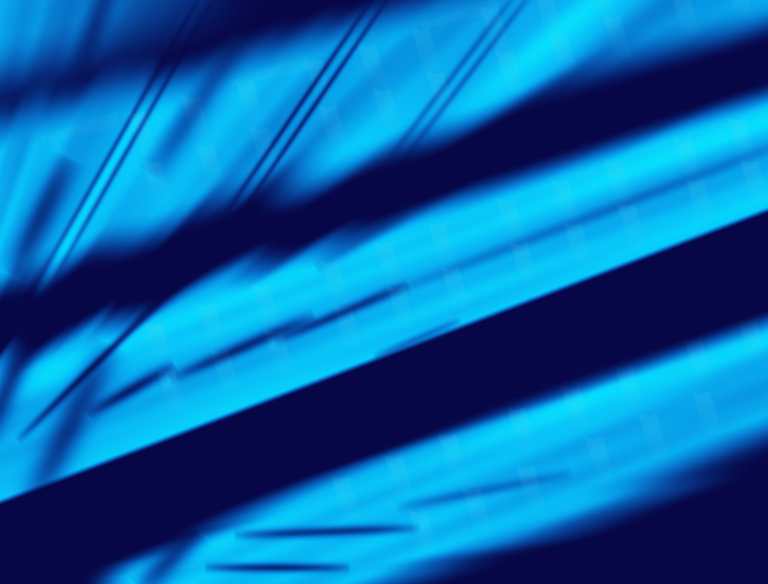
Give the GLSL for this background, as a Shadertoy shader.

```glsl
#define NAVY vec3(0.028, 0.025, 0.275)
#define SKY vec3(0.03, 0.87, 0.985)
#define PALE vec3(0.35, 0.82, 0.92)
#define RAY_POLE vec2(-0.222, -0.026)
#define RAY_FRAY 0.055
#define TILE_STEP 0.092
#define TILE_GROUP 0.302
#define TILE_HALF vec2(0.015, 0.035)
#define TILE_ALPHA 0.20

float hash(vec2 p) {
    return fract(sin(dot(p, vec2(127.1, 311.7))) * 43758.5453);
}

float noise(vec2 p) {
    vec2 i = floor(p), f = fract(p);
    f = f * f * (3.0 - 2.0 * f);
    return mix(mix(hash(i), hash(i + vec2(1, 0)), f.x),
               mix(hash(i + vec2(0, 1)), hash(i + vec2(1, 1)), f.x), f.y);
}

// Light left after a tapered dark smear from a to b
float smear(vec2 p, vec2 a, vec2 b, float width, float depth) {
    vec2 ab = b - a;
    float t = clamp(dot(p - a, ab) / dot(ab, ab), 0.0, 1.0);
    float d = length(p - a - ab * t) / width;
    return 1.0 - depth * exp(-d * d) * sqrt(4.0 * t * (1.0 - t));
}

float box(vec2 q, vec2 halfSize) {
    vec2 d = abs(q) - halfSize;
    float aa = 1.5 / iResolution.y;
    return 1.0 - smoothstep(-aa, aa, max(d.x, d.y));
}

// Leaning panes in groups of three along a slope
float tileRow(vec2 p, vec2 start, float slope, int count) {
    float sum = 0.0;
    for (int i = 0; i < count; i++) {
        float x = TILE_GROUP * float(i / 3) + TILE_STEP * float(i % 3);
        vec2 q = p - start - vec2(x, slope * x);
        q.x += 0.28 * q.y;
        q.y -= 0.3 * abs(q.x);
        sum += box(q, TILE_HALF) * (0.7 + 0.5 * q.y / TILE_HALF.y);
    }
    return sum;
}

float upperBand(vec2 p, float ray, float fray) {
    float low = p.y - 0.505 - 0.345 * p.x + fray;
    float high = p.y - 0.81 - 0.28 * p.x;
    float body = smoothstep(-0.03, 0.05, low) * (1.0 - smoothstep(-0.075, 0.03, high + fray));
    float corner = smoothstep(-0.01, 0.13, high) * (1.0 - smoothstep(0.05, 0.48, p.x));
    float light = (body + 0.85 * corner) * mix(0.5, 1.08, ray);
    // Broad shadows
    light *= smear(p, vec2(0.02, 0.53), vec2(0.12, 0.73), 0.025, 0.7);
    light *= smear(p, vec2(0.26, 0.70), vec2(0.41, 0.93), 0.022, 0.55);
    light *= smear(p, vec2(0.13, 0.86), vec2(0.20, 1.06), 0.022, 0.6);
    // Fine paired lines
    for (int i = 0; i < 2; i++) {
        vec2 shift = vec2(0.026 * float(i), 0.0);
        light *= smear(p, vec2(0.06, 0.51) + shift, vec2(0.35, 1.02) + shift, 0.005, 0.6);
        light *= smear(p, vec2(0.37, 0.61) + shift, vec2(0.65, 1.02) + shift, 0.005, 0.75);
        light *= smear(p, vec2(0.66, 0.72) + shift, vec2(0.89, 1.02) + shift, 0.006, 0.4);
    }
    return light;
}

float middleBand(vec2 p, float fray) {
    float low = p.y - 0.1398 - 0.3805 * p.x;
    float high = 0.383 + 0.385 * p.x - 0.025 * p.x * p.x - p.y;
    float body = smoothstep(-0.006, 0.008, low) * smoothstep(-0.022, 0.035, high + fray);
    float grain = noise(vec2(40.0 * low, 2.5 * p.x));
    float rim = 0.25 * exp(-max(low, 0.0) / 0.03) + 0.2 * exp(-pow((high - 0.05) / 0.035, 2.0));
    float light = body * (0.68 + 0.2 * grain + rim);
    // Central seam, edge notches and left end
    light *= smear(p, vec2(0.15, 0.29), vec2(0.30, 0.375), 0.012, 0.85);
    light *= smear(p, vec2(0.29, 0.35), vec2(0.54, 0.46), 0.012, 0.8);
    light *= smear(p, vec2(0.47, 0.415), vec2(0.70, 0.513), 0.010, 0.75);
    light *= smear(p, vec2(0.62, 0.48), vec2(1.40, 0.777), 0.012, 0.4);
    light *= smear(p, vec2(0.54, 0.54), vec2(0.70, 0.64), 0.012, 0.4);
    light *= smear(p, vec2(0.64, 0.388), vec2(0.79, 0.452), 0.007, 0.45);
    light *= smear(p, vec2(0.05, 0.13), vec2(0.19, 0.41), 0.028, 0.7);
    light *= smear(p, vec2(0.03, 0.245), vec2(0.29, 0.50), 0.007, 0.85);
    light *= smear(p, vec2(-0.03, 0.24), vec2(0.05, 0.42), 0.022, 0.75);
    return light;
}

float lowerBand(vec2 p, float fray) {
    float high = -0.0475 + 0.433 * p.x - 0.0315 * p.x * p.x - p.y;
    float low = p.y + 0.287 - 0.395 * p.x;
    float body = smoothstep(-0.012, 0.035, high + 0.4 * fray) * smoothstep(-0.03, 0.06, low + fray);
    float grain = noise(vec2(38.0 * low, 3.0 * p.x));
    float rim = 0.17 * exp(-pow((high - 0.05) / 0.03, 2.0));
    float light = body * (0.66 + 0.25 * grain + rim) * smoothstep(0.13, 0.24, p.x);
    light *= smear(p, vec2(0.40, 0.083), vec2(0.72, 0.096), 0.009, 0.75);
    light *= smear(p, vec2(0.35, 0.028), vec2(0.60, 0.028), 0.008, 0.8);
    light *= smear(p, vec2(0.68, 0.13), vec2(0.98, 0.19), 0.010, 0.4);
    light *= smear(p, vec2(0.24, -0.01), vec2(0.34, 0.09), 0.022, 0.7);
    return light;
}

void mainImage(out vec4 fragColor, in vec2 fragCoord) {
    vec2 p = fragCoord / iResolution.y;

    // Rays fanning out from the lower left
    vec2 d = p - RAY_POLE;
    float angle = atan(d.y, d.x), reach = length(d);
    float ray = 0.6 * noise(vec2(16.0 * angle, 2.0 * reach)) + 0.4 * noise(vec2(45.0 * angle, 1.2 * reach));
    float fray = RAY_FRAY * (ray - 0.5);

    float light = upperBand(p, ray, fray) + middleBand(p, fray) + lowerBand(p, fray);
    light = clamp(light, 0.0, 1.0);
    vec3 color = mix(NAVY, SKY, vec3(light, light, 1.0 - pow(1.0 - light, 1.8)));

    // Translucent panes
    float panes = tileRow(p, vec2(0.245, 0.769), 0.295, 9) + tileRow(p, vec2(0.27, 0.684), 0.317, 11)
                + tileRow(p, vec2(0.273, 0.408), 0.351, 12) + tileRow(p, vec2(0.295, 0.329), 0.358, 12)
                + tileRow(p, vec2(0.593, 0.145), 0.39, 9) + tileRow(p, vec2(0.726, 0.086), 0.42, 6);
    for (int i = 0; i < 3; i++) {
        vec2 q = p - vec2(0.137, 0.778) - float(i) * vec2(0.325, 0.098);
        q.y -= 0.27 * q.x;
        panes += 0.6 * box(q, vec2(0.065, 0.010 + 0.06 * q.x));
    }
    color = mix(color, PALE, TILE_ALPHA * clamp(panes, 0.0, 1.0) * light);
    fragColor = vec4(color, 1.0);
}
```
